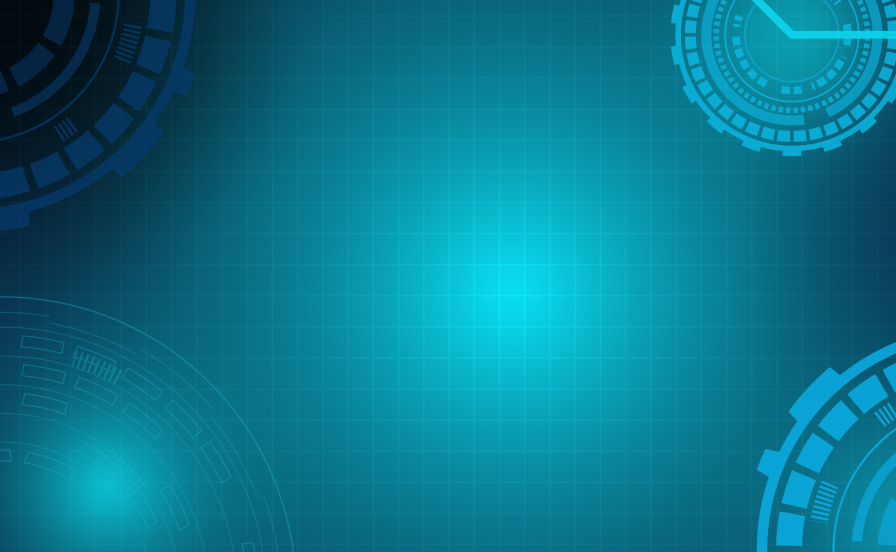
A Shadertoy shader for this background:

```glsl
// Teal technology backdrop: glowing grid with gears, a dial and fine line arcs.
#define GLOW_POS vec2(0.928, 0.468)
#define GLOW_FALLOFF 1.58
#define GRID_CELL vec2(0.0457, 0.0563)
#define GRID_OFFSET vec2(0.585, 0.633)
#define GEAR_A_POS vec2(-0.053, 1.010)
#define GEAR_B_POS vec2(1.778, 0.004)
#define DIAL_POS vec2(1.4346, 0.937)
#define ARCS_POS vec2(0.004, -0.070)
#define ARCS_GLOW_POS vec2(0.194, 0.118)

const float TAU = 6.2831853;

// Smooth interval from lo to hi, softened by one output sample.
float band(float x, float lo, float hi) {
    float w = 0.7 / iResolution.y;
    return smoothstep(lo - w, lo + w, x) * (1.0 - smoothstep(hi - w, hi + w, x));
}

float stroke(float d, float width) {
    return band(abs(d), -1.0, width * 0.5);
}

float hash(float n) {
    return fract(sin(n * 91.17) * 4375.5);
}

// Arc length from the middle of the nearest angular cell.
float cellArc(float angle, float r, float count) {
    return (fract(angle * count / TAU) - 0.5) * r * TAU / count;
}

// Ring of blocks; fill is the covered part of each cell.
float blocks(float r, float angle, float lo, float hi, float count, float fill) {
    float halfWidth = 0.5 * fill * r * TAU / count;
    return band(r, lo, hi) * band(abs(cellArc(angle, r, count)), -1.0, halfWidth);
}

// Angular window around a centre angle, in radians.
float wedge(float angle, float r, float middle, float halfAngle) {
    return band(abs(angle - middle) * r, -1.0, halfAngle * r);
}

// Large gear, seen as a quarter wedge.
float gear(vec2 q) {
    float r = length(q), a = atan(q.y, q.x);
    float m = band(r, 0.388, 0.407);
    float slope = (r - 0.407) * 0.5;
    m = max(m, band(r, 0.40, 0.432) * wedge(a, r, 0.39, 0.06 - slope));
    m = max(m, band(r, 0.40, 0.430) * wedge(a, r, 0.75, 0.14 - slope));
    m = max(m, band(r, 0.40, 0.432) * wedge(a, r, 1.40, 0.09 - slope));
    m = max(m, blocks(r, a, 0.325, 0.372, 30.0, 0.80));
    float ticks = blocks(r, a, 0.283, 0.315, 210.0, 0.5);
    m = max(m, ticks * max(wedge(a, r, 0.29, 0.12), wedge(a, r, 0.96, 0.06)));
    m = max(m, stroke(r - 0.268, 0.004));
    m = max(m, 0.8 * band(r, 0.217, 0.235) * wedge(a, r, 0.65, 0.58));
    m = max(m, 0.7 * blocks(r, a, 0.150, 0.188, 11.0, 0.82));
    return m;
}

// Small complete dial with two hands.
float dial(vec2 q) {
    float r = length(q), a = atan(q.y, q.x);
    float m = band(r, 0.201, 0.211);
    m = max(m, blocks(r, a, 0.205, 0.220, 18.0, 0.45));
    m = max(m, blocks(r, a, 0.174, 0.194, 40.0, 0.78));
    m = max(m, 0.75 * band(r, 0.146, 0.164) * step(0.22, hash(floor((a + 4.0) * 3.5))));
    m = max(m, 0.9 * blocks(r, a, 0.132, 0.142, 64.0, 0.6));
    m = max(m, stroke(r - 0.121, 0.003));
    float gate = step(0.35, hash(floor((a + 4.0) * 5.0) + 7.0));
    m = max(m, blocks(r, a, 0.094, 0.108, 28.0, 0.7) * gate);
    m = max(m, 0.7 * stroke(r - 0.085, 0.003));
    return m;
}

float hand(vec2 q, vec2 dir) {
    float along = max(dot(q, dir), 0.0);
    return stroke(length(q - dir * along), 0.014);
}

// Thin concentric arcs, outlined cells and hatching.
float lineArcs(vec2 q) {
    float r = length(q), a = atan(q.y, q.x);
    float m = 0.9 * stroke(r - 0.532, 0.0025);
    m = max(m, 0.6 * stroke(r - 0.492 - 0.012 * smoothstep(0.0, 0.02, sin(a * 9.0)), 0.002));
    for (int i = 0; i < 5; i++) {
        float k = float(i), radius = 0.245 + 0.052 * k, count = 13.0 + 4.0 * k;
        float id = floor(a * count / TAU);
        float halfWidth = 0.38 * radius * TAU / count;
        vec2 box = abs(vec2(cellArc(a, r, count), r - radius)) - vec2(halfWidth, 0.010);
        float shown = step(0.45, hash(id + k * 17.0));
        m = max(m, 0.85 * stroke(max(box.x, box.y), 0.002) * shown);
        m = max(m, 0.6 * stroke(r - radius - 0.024, 0.002));
    }
    float ticks = blocks(r, a, 0.275, 0.325, 190.0, 0.35) * wedge(a, r, 0.78, 0.16);
    ticks += blocks(r, a, 0.425, 0.455, 260.0, 0.35) * wedge(a, r, 1.17, 0.10);
    return max(m, 0.8 * ticks);
}

void mainImage(out vec4 fragColor, in vec2 fragCoord) {
    vec2 p = fragCoord / iResolution.y;

    // Central glow with navy sides and a dark upper left corner.
    float light = 0.92 * exp(-GLOW_FALLOFF * sqrt(dot(p - GLOW_POS, p - GLOW_POS) + 0.002));
    vec3 col = vec3(0.035, light, light * 0.98 + 0.095);
    float side = smoothstep(0.45, 0.95, abs(p.x - 0.85)) * exp(-9.0 * pow(p.y - 0.56, 2.0));
    col = mix(col, vec3(0.04, 0.14, 0.28), 0.55 * side);
    col *= mix(0.22, 1.0, smoothstep(0.05, 0.62, length(p - vec2(0.0, 1.0))));

    // Local glows behind the ornaments.
    float arcsGlow = exp(-pow(length(p - ARCS_GLOW_POS) / 0.17, 1.35));
    col = mix(col, vec3(0.04, 0.76, 0.83), 0.95 * arcsGlow);
    float dialGlow = exp(-pow(length(p - DIAL_POS) / 0.17, 2.0));
    col = mix(col, vec3(0.04, 0.67, 0.74), 0.85 * dialGlow);
    float gearGlow = exp(-pow(length(p - vec2(1.66, 0.05)) / 0.23, 2.0));
    col = mix(col, vec3(0.04, 0.66, 0.75), 0.75 * gearGlow);

    // Faint grid.
    vec2 cell = abs(fract((p - GRID_OFFSET) / GRID_CELL + 0.5) - 0.5) * GRID_CELL;
    float grid = max(stroke(cell.x, 0.0022), stroke(cell.y, 0.0022));
    col += vec3(0.02, 0.05, 0.05) * grid * (0.3 + light);

    // Ornaments.
    col = mix(col, vec3(0.02, 0.23, 0.43), 0.72 * gear((p - GEAR_A_POS) * vec2(1, -1)));
    col = mix(col, vec3(0.04, 0.67, 0.88), 0.88 * gear((p - GEAR_B_POS) * vec2(-1, 1)));
    vec2 q = p - DIAL_POS;
    col = mix(col, vec3(0.04, 0.71, 0.88), 0.85 * dial(q));
    float hands = max(hand(q, vec2(1, 0)), hand(q, normalize(vec2(-1, 1))));
    col = mix(col, vec3(0.05, 0.84, 0.93), 0.9 * hands);
    col = mix(col, vec3(0.10, 0.72, 0.80), 0.42 * lineArcs(p - ARCS_POS));

    fragColor = vec4(clamp(col, 0.0, 1.0), 1.0);
}
```
